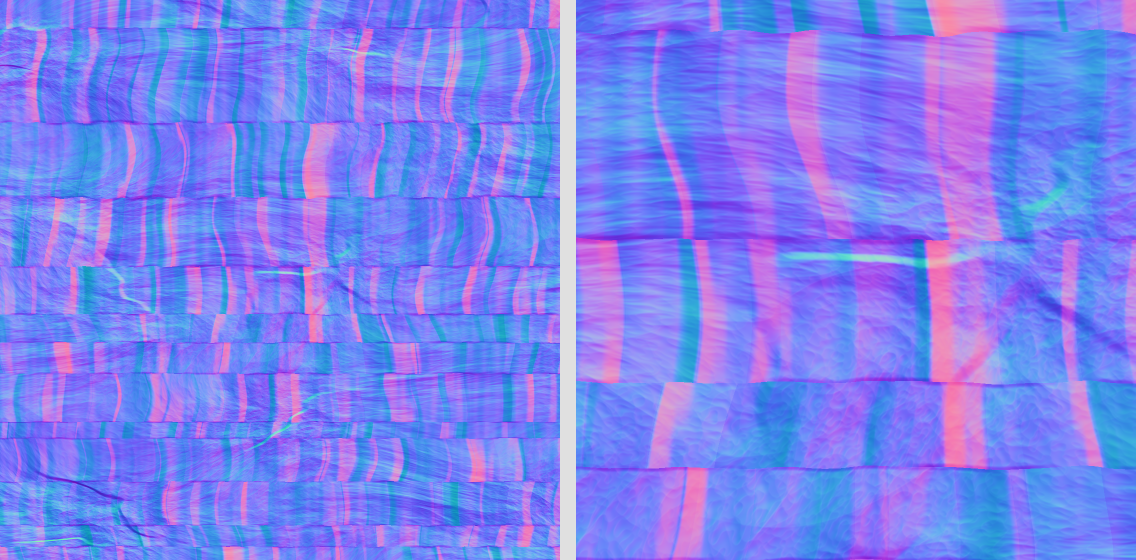
Left: the whole. Right: its middle third, enlarged.
This texture map is drawn by a Shadertoy shader. Its source:

```glsl
const float ROWS = 12.0;              // strata over the canvas height
const float ROW_SWELL = 0.8;          // thin strata low, thick ones higher up
const float ROW_JITTER = 0.65;
const float COLUMNS = 10.0;           // fractured panels over the width
const float BEND = 0.024;             // sideways sway of the panel edges
const float BAND_SLOPE = 1.25;        // steepness of the panel flanks
const float STREAK_SLOPE = 0.26;
const vec2 CREASE_SCALE = vec2(3.2, 7.0);
const float CREASE_HEIGHT = 0.012;
const float LEDGE_HEIGHT = 0.0045;
const float SAMPLE_STEP = 0.001;      // spacing of the height differences
const vec2 BASE_SLOPE = vec2(-0.09, 0.0);
const vec3 TINT = vec3(1.0, 1.0, 0.985);
const float TAU = 6.2831853;

vec2 hash2(vec2 p) {
    vec3 a = fract(p.xyx * vec3(0.1031, 0.1030, 0.0973));
    a += dot(a, a.yzx + 33.33);
    return fract((a.xx + a.yz) * a.zy);
}

float cornerRamp(vec2 cell, vec2 offset) {
    float angle = TAU * hash2(cell).x;
    return dot(vec2(cos(angle), sin(angle)), offset);
}

// Gradient noise, about -1 to 1
float noise(vec2 p) {
    vec2 i = floor(p), f = p - i;
    vec2 u = f * f * f * (f * (f * 6.0 - 15.0) + 10.0);
    vec2 e = vec2(1.0, 0.0);
    float low = mix(cornerRamp(i, f), cornerRamp(i + e, f - e), u.x);
    float high = mix(cornerRamp(i + e.yx, f - e.yx), cornerRamp(i + 1.0, f - 1.0), u.x);
    return 1.4 * mix(low, high, u.y);
}

// Crumpled height: folded octaves plus thin broken ledges
float relief(vec2 p) {
    vec2 q = p * CREASE_SCALE + 40.0;
    q += 0.45 * vec2(noise(q * 0.8), noise(q * 0.8 + 19.7));
    float contour = noise(q * 0.9 + 7.3) + 0.12 * noise(q * 4.0);
    float mask = smoothstep(0.0, 0.45, noise(p * 5.0 + 61.0));
    float height = LEDGE_HEIGHT * mask * smoothstep(-0.035, 0.035, contour);
    float amplitude = CREASE_HEIGHT;
    for (int i = 0; i < 6; i++) {
        float n = noise(q);
        height += amplitude * mix(abs(n), n, 0.3);
        q = mat2(0.99, 0.14, -0.14, 0.99) * q * 2.03 + 11.7;
        amplitude *= 0.5;
    }
    return height;
}

vec2 reliefSlope(vec2 p) {
    vec2 e = vec2(SAMPLE_STEP, 0.0);
    float h = relief(p);
    return (vec2(relief(p + e), relief(p + e.yx)) - h) / SAMPLE_STEP;
}

float rowEdge(float row) {
    return row + ROW_JITTER * hash2(vec2(row, 5.0)).x;
}

// Upright flanks, streaks and seams, reseeded in each stratum
vec2 strataSlope(vec2 p) {
    float v = p.y * ROWS + ROW_SWELL * sin(TAU * (p.y - 0.22));
    v += 0.025 * noise(p * vec2(35.0, 4.0));
    float row = floor(v);
    row -= step(v, rowEdge(row));
    float seam = min(v - rowEdge(row), rowEdge(row + 1.0) - v);
    vec2 seed = 50.0 + 90.0 * hash2(vec2(row, 31.0));

    float fine = noise(p * vec2(85.0, 6.0) + seed);
    float broad = noise(p * vec2(28.0, 4.0) + seed.yx);
    float fade = clamp(0.8 + 0.6 * noise(p * vec2(14.0, 12.0) + seed), 0.0, 1.2);
    float x = p.x + BEND * noise(p * vec2(3.0, 9.0) + seed);
    vec2 slope = STREAK_SLOPE * vec2(fine + broad, 0.25 * broad);

    float count = COLUMNS;
    for (int layer = 0; layer < 2; layer++) {
        float c = x * count + seed.x;
        vec2 id = vec2(floor(c), row + 40.0 * float(layer));
        vec2 r = hash2(id + 3.0), s = hash2(id + 71.0);
        float f = fract(c);
        f = s.y < 0.5 ? f : 1.0 - f;
        // One side is crisp, the other frays along the streaks
        float width = 0.16 + 0.34 * r.x + 0.16 * fine;
        float band = smoothstep(0.0, 0.05, f) * (1.0 - smoothstep(0.45 * width, width, f));
        float strength = BAND_SLOPE * mix(0.15, 1.0, r.y) * fade;
        slope += band * strength * (s.x < 0.52 ? vec2(1.0, -0.03) : vec2(-0.85, 0.2));
        slope += 0.16 * (r.yx - 0.5);
        count *= 2.3;
    }
    float broken = smoothstep(-0.3, 0.4, noise(vec2(p.x * 18.0, row * 7.3)));
    slope.y -= 0.55 * broken * (1.0 - smoothstep(0.01, 0.04, seam));
    return slope;
}

vec3 surfaceColor(vec2 p) {
    vec2 slope = BASE_SLOPE + reliefSlope(p) + strataSlope(p);
    slope += vec2(-0.09, 0.16) * noise(p * vec2(5.0, 8.0) + 23.0);
    vec3 normal = normalize(vec3(slope, 1.0));
    return (0.5 + 0.5 * normal) * TINT;
}

void mainImage(out vec4 fragColor, in vec2 fragCoord) {
    // Four samples smooth the edges
    vec3 color = vec3(0.0);
    for (int i = 0; i < 4; i++) {
        vec2 offset = 0.5 * vec2(i & 1, i >> 1) - 0.25;
        color += surfaceColor((fragCoord + offset) / iResolution.xy);
    }
    fragColor = vec4(color / 4.0, 1.0);
}
```
